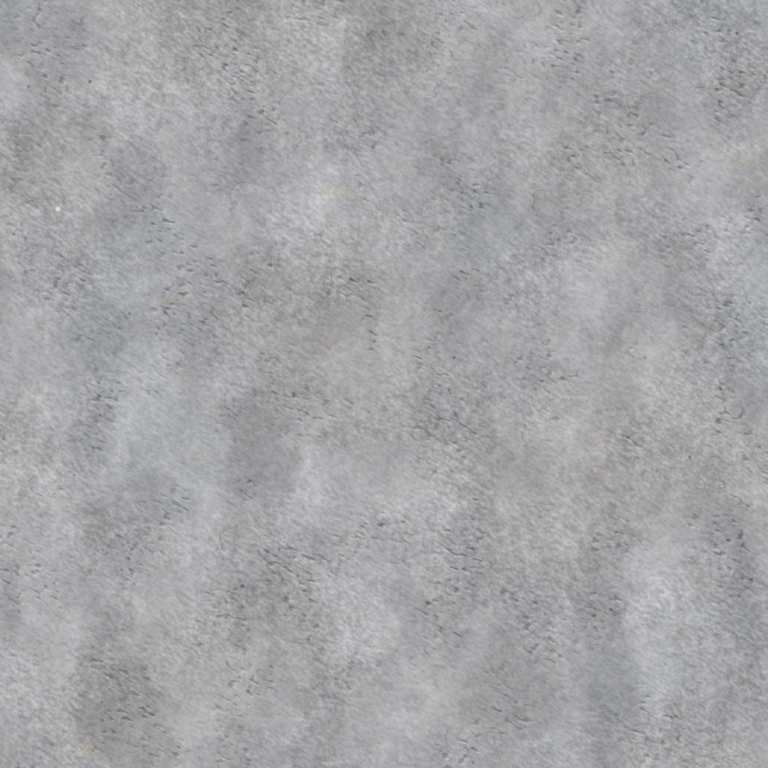
Give the GLSL for this texture, as a WebGL 2 fragment shader.

```glsl
#version 300 es
precision highp float;

#define BASE_COLOR vec3(0.646, 0.646, 0.655)
#define CLOUD_SCALE vec2(11.0, 7.5)
#define CLOUD_CONTRAST 0.098
#define STREAK_CONTRAST 0.038
#define GRAIN_CONTRAST 0.105
#define PIT_SCALE vec2(95.0, 185.0)
#define PIT_DARKNESS 0.11
#define RELIEF 0.1
#define CRACK_DARKNESS 0.07
#define TINT_STRENGTH 0.028

uniform vec2 u_resolution;
out vec4 fragColor;

// Integer hash of a lattice cell, two values in 0..1
vec2 hash2(vec2 cell) {
    uvec2 q = uvec2(ivec2(cell)) * uvec2(1597u, 3812u) + uvec2(7919u, 104729u);
    for (int i = 0; i < 3; i++) {
        q.x = (q.x ^ (q.y >> 15)) * 73244475u + q.y;
        q.y = (q.y ^ (q.x >> 13)) * 26699u + q.x;
    }
    return vec2((q >> 8) & 0xffffu) / 65535.0;
}

float cornerSlope(vec2 cell, vec2 offset) {
    float angle = 6.28319 * hash2(cell).x;
    return dot(vec2(cos(angle), sin(angle)), offset);
}

float gradientNoise(vec2 p) {
    vec2 i = floor(p), f = p - i;
    vec2 w = f * f * f * (f * (f * 6.0 - 15.0) + 10.0);
    vec2 e = vec2(1.0, 0.0);
    float low = mix(cornerSlope(i, f), cornerSlope(i + e, f - e), w.x);
    float high = mix(cornerSlope(i + e.yx, f - e.yx), cornerSlope(i + 1.0, f - 1.0), w.x);
    return mix(low, high, w.y);
}

float fbm(vec2 p) {
    float sum = 0.0, amplitude = 1.0;
    for (int i = 0; i < 5; i++) {
        sum += amplitude * gradientNoise(p);
        p = mat2(1.6, 1.2, -1.2, 1.6) * p + 17.3;
        amplitude *= 0.58;
    }
    return sum;
}

// Trowel direction: x runs down to the right, y across it
vec2 trowelAxes(vec2 p) {
    return vec2(dot(p, vec2(0.84, -0.54)), dot(p, vec2(0.54, 0.84)));
}

float pitDepth(vec2 p) {
    vec2 q = trowelAxes(p) * PIT_SCALE;
    float n = gradientNoise(q + 40.0) + 0.5 * gradientNoise(q * 0.57 + 90.0);
    return smoothstep(0.05, 0.6, n);
}

// Sparse round spots, at most one per cell
float specks(vec2 p, float density, float chance, float radius, float seed) {
    vec2 cell = floor(p * density);
    vec2 center = (cell + 0.2 + 0.6 * hash2(cell + seed)) / density;
    vec2 pick = hash2(cell + seed + 300.0);
    float size = radius * mix(0.5, 1.0, pick.y);
    float edge = 1.2 / min(u_resolution.x, u_resolution.y);
    float spot = 1.0 - smoothstep(size - edge, size + edge, length(p - center));
    return spot * step(pick.x, chance);
}

void main() {
    vec2 uv = gl_FragCoord.xy / min(u_resolution.x, u_resolution.y);
    vec2 warp = vec2(fbm(uv * 14.0 + 5.0), fbm(uv * 14.0 + 71.0));

    // Mottled clouds, taller than wide
    float cloud = fbm(uv * CLOUD_SCALE + 0.4 * warp + 23.0);
    float shade = CLOUD_CONTRAST * cloud;

    // Vertical stains, stronger in the lower part
    vec2 streakPos = uv * vec2(13.0, 1.6) + warp * vec2(0.16, 0.2) + 51.0;
    float streak = smoothstep(-0.22, 0.22, gradientNoise(streakPos)) - 0.5;
    shade += STREAK_CONTRAST * streak * mix(1.0, 0.35, smoothstep(0.35, 0.65, uv.y));

    // Brushed grain, from soft ripples to fine grit
    vec2 brushed = trowelAxes(uv);
    float grain = gradientNoise(brushed * vec2(110.0, 215.0) + 8.0);
    grain += 0.6 * gradientNoise(brushed * vec2(50.0, 85.0) + 77.0);
    grain += 0.6 * gradientNoise(uv * 260.0 + 31.0);
    float rough = smoothstep(-0.3, 0.4, fbm(uv * 6.0 + 140.0));
    shade += GRAIN_CONTRAST * grain * mix(0.55, 1.0, rough);

    // Clustered pits, lit from the upper left
    float cluster = smoothstep(-0.05, 0.5, fbm(uv * vec2(11.0, 9.0) + 64.0) - 0.3 * cloud);
    float depth = pitDepth(uv);
    float lit = pitDepth(uv + vec2(-0.0015, 0.0025)) - depth;
    shade += (RELIEF * lit - PIT_DARKNESS * depth) * mix(0.08, 0.8, cluster);

    // Short hairline cracks
    float crackField = gradientNoise(uv * vec2(10.0, 15.0) + 0.5 * warp + 110.0);
    float crack = 1.0 - smoothstep(0.0, 0.04, abs(crackField));
    crack *= smoothstep(0.25, 0.45, gradientNoise(uv * 15.0 + 33.0));
    shade -= CRACK_DARKNESS * crack;

    // Cool and warm drift with faint ochre stains
    float drift = gradientNoise(uv * 3.5 + 0.3 * warp + 12.0);
    vec3 color = BASE_COLOR + shade;
    color += TINT_STRENGTH * drift * vec3(-0.5, 0.05, 0.35);
    float ochre = smoothstep(0.35, 0.8, fbm(uv * 22.0 + 210.0));
    color += ochre * vec3(0.014, 0.008, -0.022);

    // Pinholes, ochre crumbs and pale chips
    color -= 0.18 * specks(uv, 14.0, 0.07, 0.0025, 500.0);
    color += vec3(0.1, 0.07, -0.03) * specks(uv, 13.0, 0.05, 0.0025, 700.0);
    color = mix(color, vec3(0.92), 0.85 * specks(uv, 9.0, 0.05, 0.0034, 900.0));

    fragColor = vec4(clamp(color, 0.0, 1.0), 1.0);
}
```
